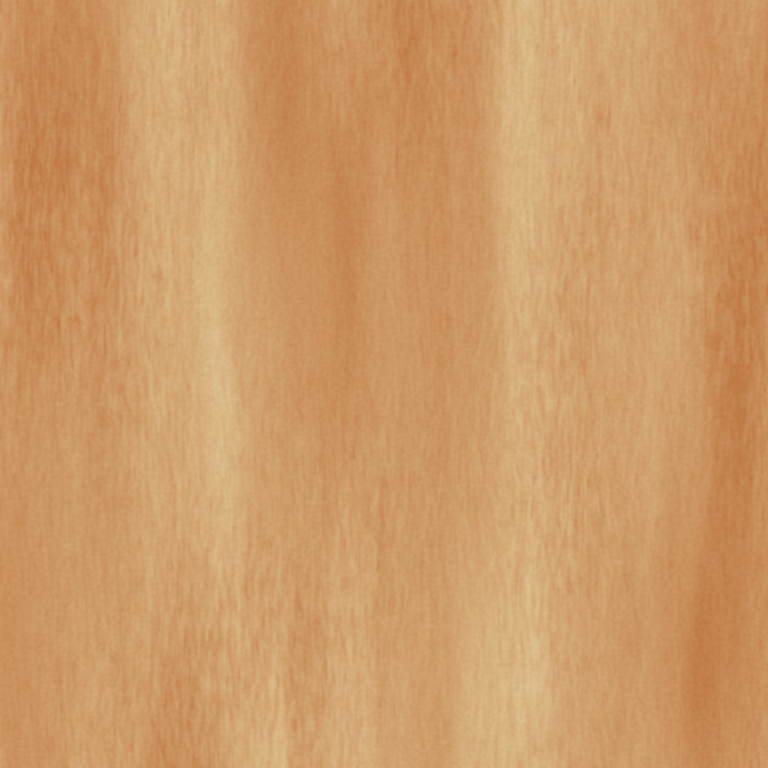
A WebGL 2 fragment shader for this texture:

```glsl
#version 300 es
precision highp float;
// Pale honey-coloured wood with soft upright bands and fine short grain.

#define DARK_WOOD vec3(0.755, 0.490, 0.285)
#define LIGHT_WOOD vec3(0.860, 0.735, 0.540)
#define BAND_PERIOD 0.41
#define BAND_CONTRAST 0.16
#define CLOUD_CONTRAST 0.50
#define STRIP_COUNT 13.0
#define STRIP_CONTRAST 0.30
#define GRAIN_SCALE vec2(170.0, 38.0)
#define GRAIN_CONTRAST 0.23
#define FLECK_CONTRAST 0.13
#define SPECKLE_CONTRAST 0.13

uniform vec2 u_resolution;
out vec4 outColor;

const float TAU = 6.2831853;

// Integer hash of a lattice point, from 0 to 1
float hash(vec2 cell) {
    uvec2 q = uvec2(ivec2(cell));
    uint h = q.x * 1597334677u ^ q.y * 3812015801u;
    h = (h ^ (h >> 15)) * 2246822519u;
    h = (h ^ (h >> 13)) * 3266489917u;
    h ^= h >> 16;
    return float(h >> 8) / 16777216.0;
}

float cornerSlope(vec2 cell, vec2 offset) {
    float angle = TAU * hash(cell);
    return dot(vec2(cos(angle), sin(angle)), offset);
}

// Gradient noise, centred on zero
float noise(vec2 p) {
    vec2 i = floor(p);
    vec2 f = p - i;
    vec2 w = f * f * f * (f * (f * 6.0 - 15.0) + 10.0);
    float low = mix(cornerSlope(i, f),
                    cornerSlope(i + vec2(1, 0), f - vec2(1, 0)), w.x);
    float high = mix(cornerSlope(i + vec2(0, 1), f - vec2(0, 1)),
                     cornerSlope(i + vec2(1, 1), f - vec2(1, 1)), w.x);
    return mix(low, high, w.y);
}

// Broad upright bands that drift sideways along their length
float broadBands(vec2 p) {
    float drift = 0.10 * noise(vec2(p.x * 2.3 + 7.4, p.y * 1.6 + 3.2));
    float wave = -cos(TAU * (p.x + drift - 0.11) / BAND_PERIOD);
    float cloud = 0.0;
    float weight = 1.0;
    vec2 q = vec2(p.x * 6.5, p.y * 1.1) + vec2(19.3, 5.6);
    for (int octave = 0; octave < 3; octave++) {
        cloud += weight * noise(q);
        q = q * vec2(2.1, 1.7) + vec2(11.7, 4.3);
        weight *= 0.5;
    }
    return BAND_CONTRAST * wave + CLOUD_CONTRAST * cloud;
}

// Narrow strips, each with one crisper side
float strips(vec2 p) {
    float x = p.x * STRIP_COUNT + 1.1 * noise(vec2(p.x * 4.0, p.y * 2.2) + 31.5);
    float id = floor(x);
    float blend = smoothstep(0.72, 1.0, x - id);
    float here = noise(vec2(id * 3.0 + 0.4, p.y * 1.8 + 8.3));
    float next = noise(vec2(id * 3.0 + 3.4, p.y * 1.8 + 8.3));
    return STRIP_CONTRAST * mix(here, next, blend);
}

// Fine pores and streaks, stronger in some zones than in others
float grain(vec2 p) {
    vec2 q = p;
    q.x += 0.012 * noise(vec2(p.x * 9.0, p.y * 5.0) + 43.7);
    float zone = 0.8 + 0.9 * noise(vec2(p.x * 6.0, p.y * 2.0) + 61.2);
    float fine = noise(q * GRAIN_SCALE + 0.37);
    float streak = noise(q * GRAIN_SCALE * vec2(0.55, 0.35) + 83.1);
    float pore = noise(q * GRAIN_SCALE * vec2(0.75, 0.9) + 127.6);
    float fleck = smoothstep(0.22, 0.55, pore);
    float speckle = noise(p * 180.0 + 211.3);
    return zone * (GRAIN_CONTRAST * (fine + 0.8 * streak) - FLECK_CONTRAST * fleck)
         + SPECKLE_CONTRAST * speckle;
}

void main() {
    vec2 p = gl_FragCoord.xy / u_resolution;
    float tone = 0.5 + broadBands(p) + strips(p) + grain(p);
    outColor = vec4(mix(DARK_WOOD, LIGHT_WOOD, clamp(tone, -0.05, 1.05)), 1.0);
}
```
